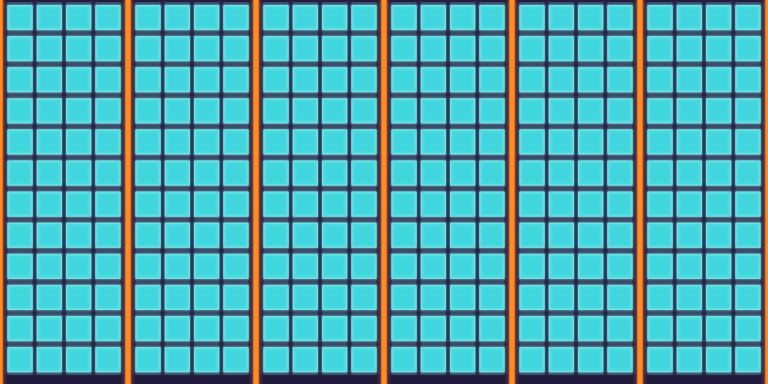
Reproduce this pattern procedurally as a Shadertoy shader.

```glsl
// Glowing cyan tile panels on navy, divided by bright orange vertical rails
#define PANELS 6.0
#define GRID vec2(4.0, 12.0)
#define PITCH vec2(0.229, 0.243)
#define MARGIN vec2(0.042, 0.0155)
#define TILE_HALF 0.098
#define RAIL_HALF 0.019
#define NAVY vec3(0.125, 0.105, 0.24)
#define SLATE vec3(0.21, 0.25, 0.37)
#define TILE vec3(0.25, 0.84, 0.87)
#define RIM vec3(0.54, 0.93, 0.92)
#define RAIL vec3(1.0, 0.57, 0.07)
#define RAIL_GLOW vec3(0.86, 0.38, 0.25)

float roundedBox(vec2 p, float halfSize, float radius) {
    vec2 q = abs(p) - halfSize + radius;
    return length(max(q, 0.0)) + min(max(q.x, q.y), 0.0) - radius;
}

// Antialiased coverage of a signed distance
float coverage(float d, float pixel) {
    return clamp(0.5 - d / pixel, 0.0, 1.0);
}

void mainImage(out vec4 fragColor, in vec2 fragCoord) {
    // One unit is a panel width; rows are counted from the top
    float pixel = PANELS / iResolution.x;
    vec2 p = vec2(fragCoord.x, iResolution.y - fragCoord.y) * pixel;
    p.x = fract(p.x);

    // Nearest tile of the panel grid
    vec2 grid = (p - MARGIN) / PITCH;
    vec2 cell = clamp(floor(grid), vec2(0.0), GRID - 1.0);
    vec2 local = (grid - cell - 0.5) * PITCH;
    float tile = roundedBox(local, TILE_HALF, 0.008);

    // Slate bars between rows, dark at the crossings
    float bar = 1.0 - smoothstep(TILE_HALF - 0.012, TILE_HALF + 0.008, abs(local.x));
    bar *= step(0.0, grid.y) * step(grid.y, GRID.y);
    vec3 color = mix(NAVY, SLATE, bar);

    // Tile halo, face and bright rim
    color = mix(color, vec3(0.36, 0.66, 0.72), 0.75 * exp(-max(tile, 0.0) / 0.010));
    vec3 face = mix(TILE, RIM, exp(min(tile, 0.0) / 0.010));
    color = mix(color, face, coverage(tile, pixel));

    // Rail at each panel boundary
    float rail = min(p.x, 1.0 - p.x) - RAIL_HALF;
    float railGlow = exp(-max(rail, 0.0) / 0.010) * (1.0 - coverage(tile, pixel));
    color = mix(color, RAIL_GLOW, railGlow);
    vec3 core = mix(RAIL, vec3(0.97, 0.48, 0.14), exp(min(rail, 0.0) / 0.005));
    color = mix(color, core, coverage(rail, pixel));

    fragColor = vec4(color, 1.0);
}
```
